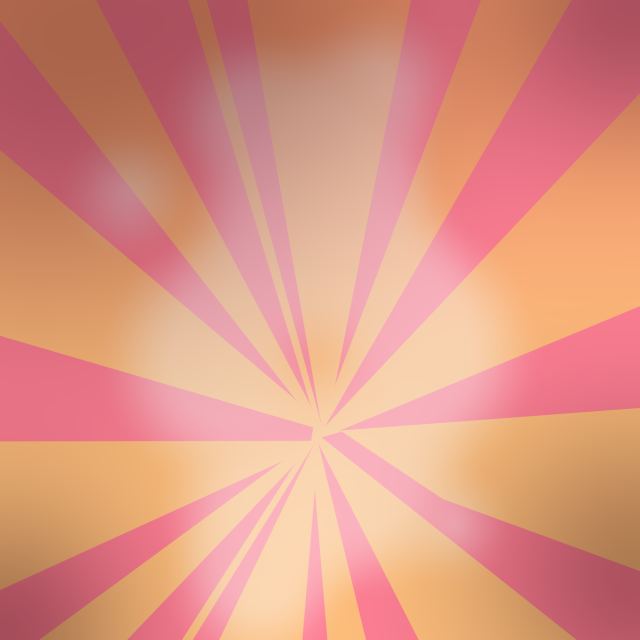
Reproduce this background procedurally as a Shadertoy shader.

```glsl
// Irregular pink sunburst over warm orange, with a soft pale glow and shaded corners.

#define HUB vec2(0.500, 0.323)
#define HUB_GAP 0.012
#define PINK vec3(1.00, 0.50, 0.58)
#define ORANGE_LOW vec3(1.00, 0.75, 0.49)
#define ORANGE_HIGH vec3(1.00, 0.63, 0.46)
#define GLOW_MIX 0.43
#define GLOW_SOFTNESS 0.065
#define SHADE_TINT vec3(0.94, 1.06, 1.04)

// Ray: bearing and half spread in degrees, then tip offset along and across the bearing
const vec4 RAYS[12] = vec4[12](
    vec4(13.4, 9.1, 0.031, -0.003), vec4(53.3, 6.67, 0.013, 0.0),
    vec4(74.05, 4.8, 0.079, -0.002), vec4(102.5, 2.63, 0.016, -0.005),
    vec4(112.35, 5.55, 0.045, -0.003), vec4(133.9, 5.92, 0.064, -0.009),
    vec4(171.9, 8.2, -0.062, 0.003), vec4(210.4, 5.9, 0.074, 0.008),
    vec4(231.8, 5.5, 0.064, -0.001), vec4(241.2, 3.0, 0.024, 0.0),
    vec4(270.0, 4.74, 0.087, -0.008), vec4(290.35, 6.73, 0.015, -0.008));

// Glow lobe: centre, radius
const vec3 LOBES[11] = vec3[11](
    vec3(0.37, 0.44, 0.16), vec3(0.62, 0.45, 0.17), vec3(0.50, 0.58, 0.18),
    vec3(0.49, 0.75, 0.15), vec3(0.38, 0.83, 0.07), vec3(0.59, 0.87, 0.07),
    vec3(0.20, 0.70, 0.05), vec3(0.57, 0.25, 0.13), vec3(0.71, 0.18, 0.04),
    vec3(0.43, 0.20, 0.13), vec3(0.40, 0.09, 0.09));

// Shadow: centre, radius, strength
const vec4 SHADOWS[5] = vec4[5](
    vec4(0.06, 0.93, 0.46, 0.34), vec4(0.50, 1.02, 0.28, 0.16),
    vec4(1.00, 1.00, 0.23, 0.34), vec4(0.00, 0.00, 0.22, 0.37),
    vec4(1.00, 0.10, 0.25, 0.34));

// Signed depth inside a straight ray, positive within
float rayDepth(vec2 p, vec4 ray) {
    float bearing = radians(ray.x), spread = radians(ray.y);
    vec2 axis = vec2(cos(bearing), sin(bearing));
    vec2 local = vec2(dot(p, axis), dot(p, vec2(-axis.y, axis.x)));
    vec2 q = local - ray.zw;
    float wedge = q.x * sin(spread) - abs(q.y) * cos(spread);
    return min(wedge, local.x - HUB_GAP);
}

// Lower right ray, whose upper edge has a bend
float bentRayDepth(vec2 p) {
    float nearEdge = 0.0026 - 0.667 * (p.x - 0.034);
    float farEdge = -0.102 - 0.3655 * (p.x - 0.190);
    float tipEdge = -0.0065 + 0.29 * (p.x - 0.0026);
    float upper = min(tipEdge, max(nearEdge, farEdge));
    float lower = -0.0065 - 0.794 * (p.x - 0.0026);
    return min((upper - p.y) * 0.9, (p.y - lower) * 0.783);
}

float bump(vec2 p, vec2 centre, float radius) {
    vec2 d = (p - centre) / radius;
    return exp(-dot(d, d));
}

float glowAmount(vec2 p) {
    float gap = 1.0;
    for (int i = 0; i < 11; i++) {
        float d = length(p - LOBES[i].xy) - LOBES[i].z;
        gap *= smoothstep(-GLOW_SOFTNESS, GLOW_SOFTNESS, d);
    }
    // Warm hollow just above the hub
    return (1.0 - gap) * (1.0 - 0.6 * bump(p, vec2(0.495, 0.435), 0.065));
}

float shadowAmount(vec2 p) {
    float shadow = 0.0;
    for (int i = 0; i < 5; i++)
        shadow += SHADOWS[i].w * bump(p, SHADOWS[i].xy, SHADOWS[i].z);
    return min(shadow, 0.42);
}

void mainImage(out vec4 fragColor, in vec2 fragCoord) {
    float pixel = 1.0 / iResolution.y;
    vec2 uv = (fragCoord - 0.5 * iResolution.xy) * pixel + 0.5;
    vec2 p = uv - HUB;

    // Ray coverage
    float depth = bentRayDepth(p);
    for (int i = 0; i < 12; i++) depth = max(depth, rayDepth(p, RAYS[i]));
    float ray = smoothstep(-0.7 * pixel, 0.7 * pixel, depth);

    // Flat colours, then glow, then shade
    vec3 orange = mix(ORANGE_LOW, ORANGE_HIGH, smoothstep(0.3, 0.95, uv.y));
    vec3 color = mix(orange, PINK, ray);
    color = mix(color, vec3(1.0), GLOW_MIX * glowAmount(uv));
    float shadow = shadowAmount(uv);
    color *= 1.0 - shadow * SHADE_TINT;

    fragColor = vec4(color, 1.0);
}
```
